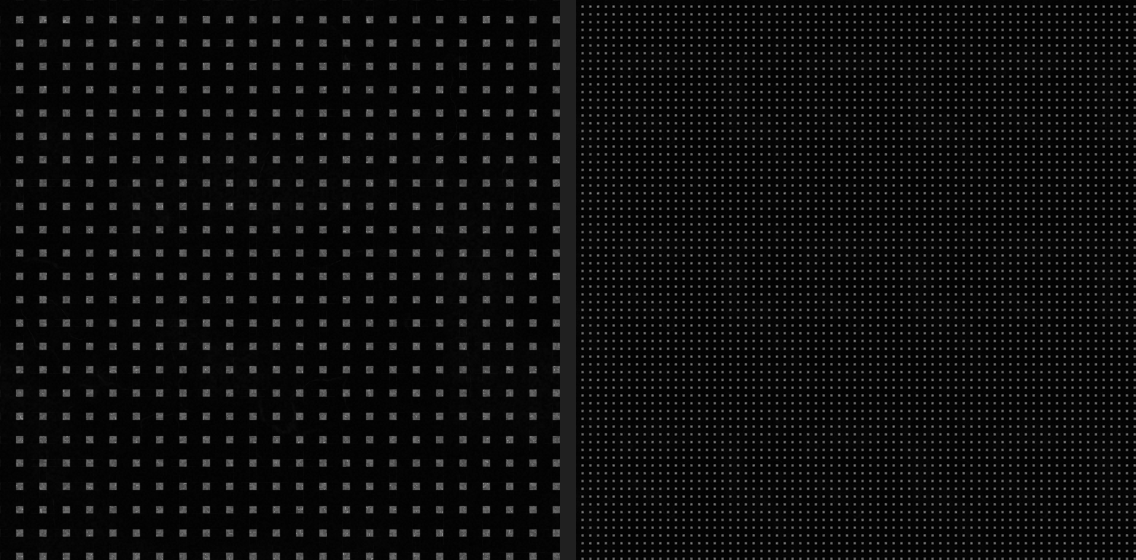
Left, the tile; right, the same tile 3 across and 3 down.
Write a Shadertoy shader that draws this pattern.

```glsl
const float REPEATS = 24.0;                  // cells across and down
const vec2 SQUARE_CENTER = vec2(0.844, 0.156); // within a cell
const float SQUARE_HALF = 0.156;             // half side, in cells
const vec3 GROUND = vec3(0.013);
const vec3 SQUARE = vec3(0.355);
const float SQUARE_GRAIN = 0.14;
const float SQUARE_TONE = 0.03;              // change between repeats
const float SPECK_GAIN = 0.17;
const float GROUND_GRAIN = 0.016;
const float STAIN_GAIN = 0.022;
const float SCRATCH_GAIN = 0.035;
const float HAIRLINE_GAIN = 0.018;
const float HAIRLINE_WIDTH = 0.03;           // in cells

float hash(vec2 cell, float seed) {
    uvec3 n = uvec3(uint(cell.x), uint(cell.y), uint(seed));
    uint h = n.x * 1597334677u ^ n.y * 3812015801u ^ n.z * 2798796415u;
    h = (h ^ (h >> 16)) * 2246822519u;
    h = (h ^ (h >> 13)) * 3266489917u;
    h ^= h >> 16;
    return float(h >> 8) / 16777216.0;
}

// Value noise that wraps after freq cells
float noise(vec2 uv, float freq, float seed) {
    vec2 p = uv * freq;
    vec2 i = floor(p);
    vec2 f = fract(p);
    f = f * f * (3.0 - 2.0 * f);
    vec2 a = mod(i, freq);
    vec2 b = mod(i + 1.0, freq);
    return mix(mix(hash(a, seed), hash(vec2(b.x, a.y), seed), f.x),
               mix(hash(vec2(a.x, b.y), seed), hash(b, seed), f.x), f.y);
}

float fbm(vec2 uv, float freq, float seed) {
    float sum = 0.0;
    float amp = 0.5;
    for (int k = 0; k < 5; k++) {
        sum += amp * noise(uv, freq, seed + float(k));
        freq *= 2.0;
        amp *= 0.5;
    }
    return sum;
}

// Thin crooked marks along the level lines of warped noise
float scratches(vec2 uv) {
    vec2 warp = vec2(fbm(uv, 12.0, 21.0), fbm(uv, 12.0, 31.0)) - 0.5;
    float level = abs(noise(uv + 0.06 * warp, 14.0, 41.0) - 0.5);
    float mask = smoothstep(0.52, 0.7, fbm(uv, 10.0, 51.0));
    return smoothstep(0.03, 0.0, level) * mask;
}

// Faint traces in line with the square edges, uneven from cell to cell
float hairlines(vec2 local, vec2 cell) {
    vec2 d = abs(abs(local) - SQUARE_HALF);
    vec2 trace = smoothstep(vec2(HAIRLINE_WIDTH), vec2(0.0), d);
    vec2 strength = vec2(hash(cell, 61.0), hash(cell, 62.0));
    strength *= strength * strength;
    return dot(trace, strength);
}

void mainImage(out vec4 fragColor, in vec2 fragCoord) {
    vec2 uv = fragCoord / iResolution.xy;
    float pixel = REPEATS / min(iResolution.x, iResolution.y);

    // Square lattice
    vec2 grid = uv * REPEATS - SQUARE_CENTER + 0.5;
    vec2 cell = mod(floor(grid), REPEATS);
    vec2 local = fract(grid) - 0.5;
    vec2 coverage = smoothstep(-0.8 * pixel, 0.8 * pixel, SQUARE_HALF - abs(local));
    float inside = coverage.x * coverage.y;

    // Shared wear
    float grain = noise(uv, 384.0, 1.0) - 0.5;
    float stain = smoothstep(0.45, 0.75, fbm(uv, 6.0, 11.0));
    float scratch = scratches(uv);
    float speck = smoothstep(0.8, 1.0, noise(uv, 300.0, 2.0));

    // Dark ground
    float groundWear = GROUND_GRAIN * grain
                     + STAIN_GAIN * stain * noise(uv, 200.0, 3.0)
                     + SCRATCH_GAIN * scratch * noise(uv, 180.0, 4.0)
                     + HAIRLINE_GAIN * hairlines(local, cell);
    vec3 ground = max(GROUND + groundWear, 0.0);

    // Grey squares
    float squareWear = SQUARE_GRAIN * grain
                     + SQUARE_TONE * (hash(cell, 5.0) - 0.5)
                     + SPECK_GAIN * speck
                     + SCRATCH_GAIN * scratch;
    vec3 color = mix(ground, SQUARE + squareWear, inside);

    fragColor = vec4(color, 1.0);
}
```
